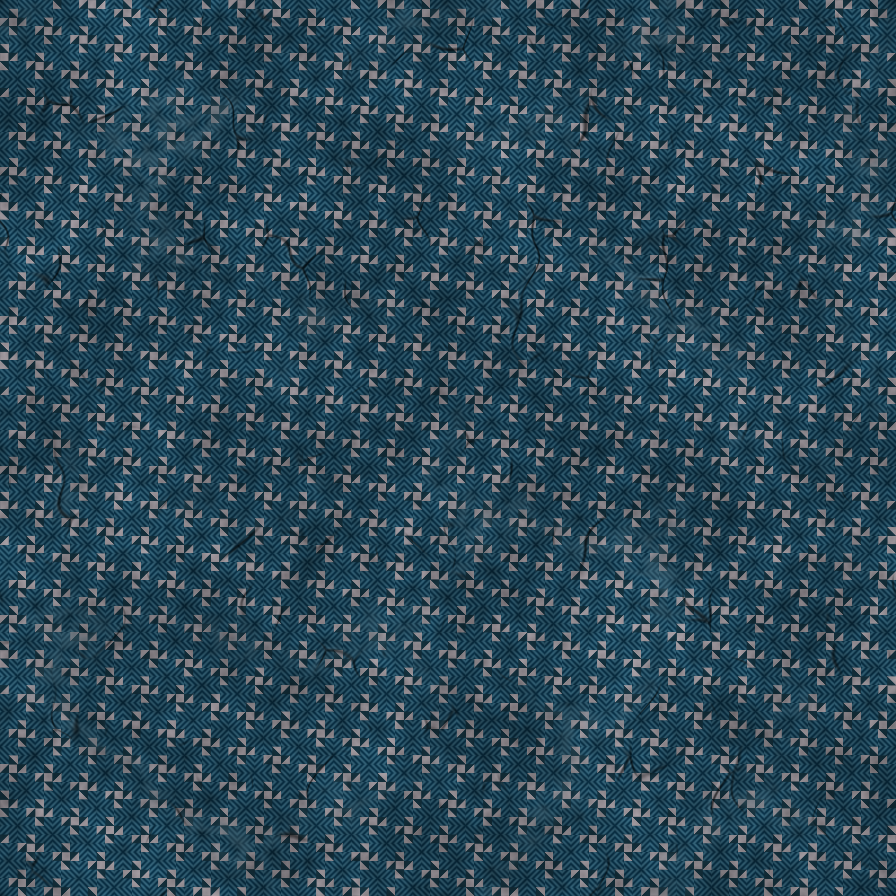
Reproduce this pattern procedurally as a Shadertoy shader.

```glsl
// Worn cloth of striped star blocks with small pink pinwheels in the gaps, on a skewed square lattice.

const float TAU = 6.2831853;
const float PERIODS = 6.0;                // axis-aligned repeats across and down
const float UNITS = 17.0 * PERIODS;       // small squares across the canvas
const vec2 STEP_A = vec2(4.0, -1.0);      // lattice steps between star blocks
const vec2 STEP_B = vec2(1.0, 4.0);
const float HALF_BLOCK = 2.0;
const float STRIPES_PER_UNIT = 1.5;

const vec3 STRIPE_DARK = vec3(0.030, 0.170, 0.250);
const vec3 STRIPE_LIGHT = vec3(0.180, 0.345, 0.420);
const vec3 SHADOW = vec3(0.070, 0.175, 0.220);
const vec3 PINK = vec3(0.550, 0.525, 0.545);
const vec3 SCUFF = vec3(0.300, 0.430, 0.490);

const vec2 CREASE_CELLS = vec2(17.0, 10.0);
const float CREASE_WIDTH = 0.065;
const float CREASE_DEPTH = 0.60;
const float BROAD_MOTTLE = 0.26;
const float MEDIUM_MOTTLE = 0.22;
const float FINE_MOTTLE = 0.16;
const float SCUFF_AMOUNT = 0.38;

vec2 hash2(vec2 p) {
    vec3 h = fract(p.xyx * vec3(0.1031, 0.1030, 0.0973));
    h += dot(h, h.yzx + 33.33);
    return fract((h.xx + h.yz) * h.zy);
}

// Wrapping cellular noise: distances to the nearest and second nearest point
vec2 cellular(vec2 uv, vec2 cells) {
    vec2 p = uv * cells, base = floor(p);
    vec2 near = vec2(8.0);
    for (int j = -1; j <= 1; j++)
    for (int i = -1; i <= 1; i++) {
        vec2 c = base + vec2(i, j);
        float d = length(c + hash2(mod(c, cells)) - p);
        near = d < near.x ? vec2(d, near.x) : vec2(near.x, min(near.y, d));
    }
    return near;
}

// Integer-frequency sines bend the coordinates and still wrap
vec2 warp(vec2 uv) {
    vec2 w = sin(TAU * (uv.yx * vec2(5.0, 4.0) + uv * vec2(2.0, 3.0)));
    w += 0.4 * sin(TAU * (uv.yx * vec2(17.0, 13.0) - uv * vec2(6.0, 9.0)) + 1.7);
    return uv + 0.010 * w;
}

// Local position in the closest star block
vec2 blockCoord(vec2 p) {
    vec2 id = floor(vec2(dot(p, STEP_A), dot(p, STEP_B)) / dot(STEP_A, STEP_A) + 0.5);
    p -= id.x * STEP_A + id.y * STEP_B;
    vec2 best = p;
    for (int j = -1; j <= 1; j++)
    for (int i = -1; i <= 1; i++) {
        vec2 q = p - float(i) * STEP_A - float(j) * STEP_B;
        if (max(abs(q.x), abs(q.y)) < max(abs(best.x), abs(best.y))) best = q;
    }
    return best;
}

vec3 clothColor(vec2 p, float aa) {
    vec2 q = blockCoord(p);
    vec2 r = q.x * q.y < 0.0 ? abs(q.yx) : abs(q);   // turn into the first quadrant

    // Chevron stripes radiating from the star centre
    float wave = 0.5 - 0.5 * cos(TAU * STRIPES_PER_UNIT * (r.x - r.y));
    vec3 col = mix(STRIPE_DARK, STRIPE_LIGHT, wave);
    col *= 0.85 + 0.15 * smoothstep(0.0, 1.2, length(q));

    // Corner cells: dark half along the gap, pink half meeting it at one point
    float shade = min(r.y - 1.0, r.x - r.y);
    float wing = min(r.x - 1.0, r.y - r.x);
    col = mix(col, SHADOW, smoothstep(-aa, aa, shade));
    col = mix(col, PINK, smoothstep(-aa, aa, wing));

    // Pink square in the gap; zero on borders where two blocks touch
    float gap = max(r.x, r.y) - HALF_BLOCK;
    return mix(col, PINK, smoothstep(0.0, aa, gap));
}

// Thin broken folds along the borders of tall cells
float crease(vec2 uv) {
    vec2 f = cellular(warp(uv), CREASE_CELLS);
    float present = smoothstep(0.50, 0.85, cellular(uv, vec2(15.0)).x);
    return present * (1.0 - smoothstep(0.0, CREASE_WIDTH, f.y - f.x));
}

void mainImage(out vec4 fragColor, in vec2 fragCoord) {
    vec2 uv = fragCoord / iResolution.xy;
    float aa = 0.6 * UNITS / min(iResolution.x, iResolution.y);
    vec3 col = clothColor(uv * UNITS, aa);

    // Uneven dye at three scales
    vec2 bent = warp(uv);
    float dye = BROAD_MOTTLE * (cellular(bent, vec2(7.0)).x - 0.48);
    dye += MEDIUM_MOTTLE * (cellular(bent, vec2(29.0)).x - 0.48);
    dye += FINE_MOTTLE * (cellular(uv, vec2(110.0)).x - 0.48);
    col *= 1.0 + dye;

    // Pale scuffs
    float scuff = smoothstep(0.50, 0.95, cellular(bent + 0.37, vec2(9.0)).x);
    scuff *= smoothstep(0.15, 0.75, cellular(bent, vec2(47.0, 61.0)).x);
    col = mix(col, SCUFF, SCUFF_AMOUNT * scuff);

    // Dark folds with a faint lit side
    col *= 1.0 - CREASE_DEPTH * crease(uv);
    col += 0.06 * crease(uv + vec2(0.003, -0.002));

    fragColor = vec4(clamp(col, 0.0, 1.0), 1.0);
}
```
